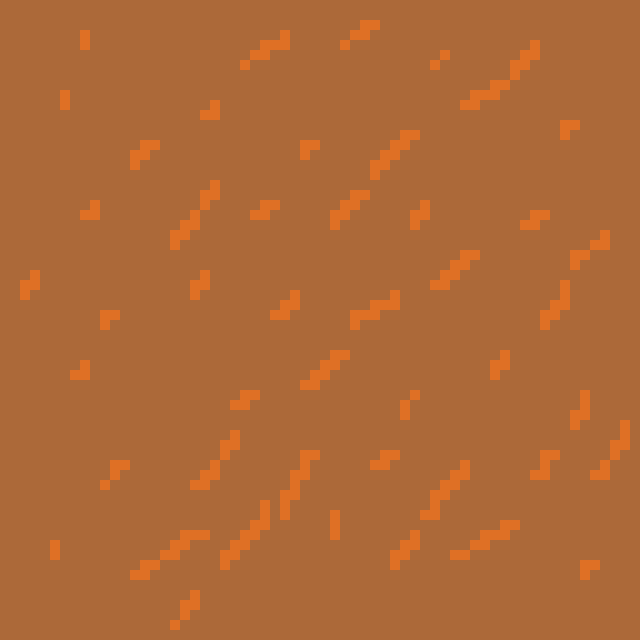
This pattern is drawn by a WebGL 1 fragment shader. Its source:

```glsl
precision highp float;
// Scattered orange staircase strokes, rising to the right, on a flat brown ground.

uniform vec2 u_resolution;

#define CELLS 64.0          // square cells across the canvas
#define STROKES 47          // number of strokes
#define SHORTEST 1.6        // stroke length range, in cells
#define LONGEST 9.2
#define MIN_ANGLE 0.45      // stroke direction range, in radians
#define MAX_ANGLE 1.2
#define JITTER 0.05         // random shift of the even scatter
#define MARGIN 1.0          // free border, in cells
#define MIN_CROSSING 0.1    // shortest crossing that fills a cell
#define GROUND vec3(0.675, 0.41, 0.225)
#define STROKE vec3(0.875, 0.44, 0.145)

// Four random values in 0..1 for one stroke
vec4 hash4(float id) {
    return fract(sin(id * vec4(12.99, 78.23, 39.35, 57.58) + 4.1) * 4375.85);
}

// 1 when the segment from start along span runs through the cell
float cellOnSegment(vec2 cell, vec2 start, vec2 span) {
    vec2 near = (cell - start) / span;
    vec2 far = (cell + 1.0 - start) / span;
    float enter = max(max(near.x, near.y), 0.0);
    float leave = min(min(far.x, far.y), 1.0);
    return step(MIN_CROSSING, (leave - enter) * length(span));
}

// Union of all strokes at one cell
float strokeMask(vec2 cell) {
    float mask = 0.0;
    for (int i = 1; i <= STROKES; i++) {
        float id = float(i);
        vec4 rnd = hash4(id);

        // Short strokes are more common than long ones
        float len = mix(SHORTEST, LONGEST, rnd.x * rnd.x);
        float angle = mix(MIN_ANGLE, MAX_ANGLE, rnd.y);
        vec2 span = len * vec2(cos(angle), sin(angle));

        // Even but irregular scatter, kept inside the canvas
        vec2 spot = fract(id * vec2(0.75488, 0.56984) + (rnd.zw - 0.5) * JITTER);
        vec2 start = mix(vec2(MARGIN), CELLS - MARGIN - span, spot);
        mask = max(mask, cellOnSegment(cell, start, span));
    }
    return mask;
}

void main() {
    // Four samples per pixel smooth cell edges that fall between pixels
    float coverage = 0.0;
    for (int i = 0; i < 4; i++) {
        float k = float(i);
        vec2 offset = vec2(mod(k, 2.0), floor(k / 2.0)) * 0.5 - 0.25;
        vec2 uv = (gl_FragCoord.xy + offset) / u_resolution;
        coverage += 0.25 * strokeMask(floor(uv * CELLS));
    }
    gl_FragColor = vec4(mix(GROUND, STROKE, coverage), 1.0);
}
```
